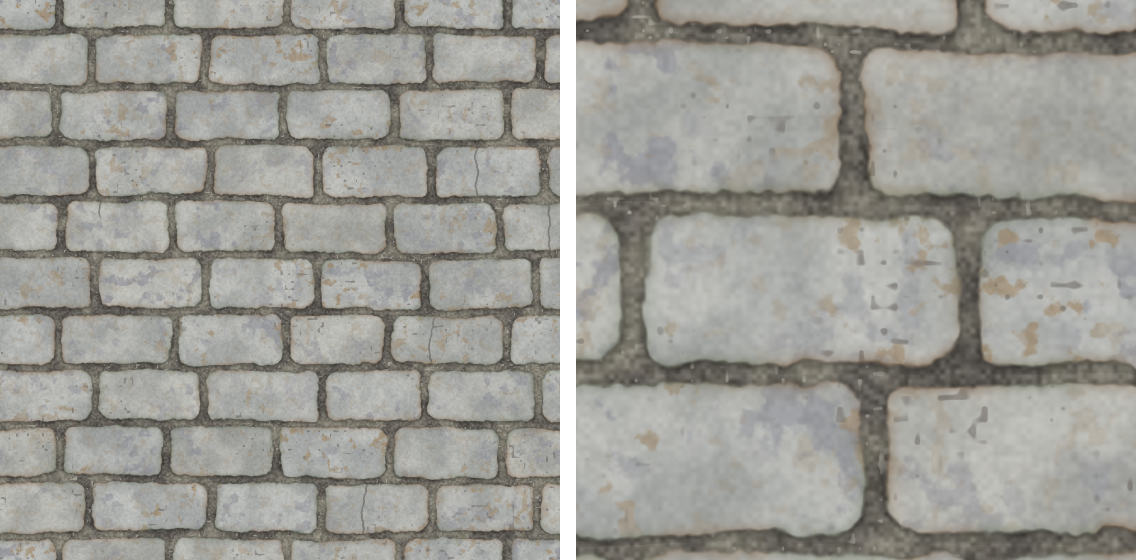
Left: the whole. Right: its middle third, enlarged.
Write a Shadertoy shader that draws this texture.

```glsl
// Weathered grey stone setts: ten courses of five blocks, alternate courses
// shifted by a third of a block. Each block is a rounded box with jittered ends
// and ragged edges; wrapping value noise supplies stains, grit and mortar.

float hash(vec2 p) {
    vec3 q = fract(vec3(p.xyx) * 0.1031);
    q += dot(q, q.yzx + 33.33);
    return fract((q.x + q.y) * q.z);
}

// Value noise with n cells across the canvas, repeating at its borders
float noise(vec2 uv, float n) {
    vec2 p = uv * n, i = floor(p), f = fract(p);
    f = f * f * (3.0 - 2.0 * f);
    vec2 a = mod(i, n) + n, b = mod(i + 1.0, n) + n;
    return mix(mix(hash(a), hash(vec2(b.x, a.y)), f.x),
               mix(hash(vec2(a.x, b.y)), hash(b), f.x), f.y);
}

float fbm(vec2 uv, float n) {
    float sum = 0.0, amp = 0.533;
    for (int k = 0; k < 4; k++) {
        sum += amp * noise(uv, n);
        uv += 0.37;
        n *= 2.0;
        amp *= 0.5;
    }
    return sum;
}

// Position of a vertical joint, in block widths
float jointAt(float k, float row) {
    return k + 0.11 * (hash(vec2(mod(k, 5.0) + 7.0, row + 31.0)) - 0.5);
}

// Signed distance to a box with rounded corners
float roundedBox(vec2 p, vec2 halfSize, float r) {
    vec2 q = abs(p) - halfSize + r;
    return length(max(q, 0.0)) + min(max(q.x, q.y), 0.0) - r;
}

vec3 mortarColor(vec2 uv, float d, float side) {
    vec3 col = mix(vec3(0.37, 0.355, 0.335), vec3(0.54, 0.525, 0.475),
                   smoothstep(0.25, 0.75, fbm(uv, 40.0)));
    col += 0.16 * (noise(uv, 330.0) - 0.5);
    // Pale grit, gathered in patches
    float grit = smoothstep(0.8, 0.95, noise(uv + 0.21, 240.0));
    col = mix(col, vec3(0.74, 0.73, 0.69), 0.6 * grit * smoothstep(0.45, 0.65, noise(uv, 14.0)));
    // Contact shadow, strongest below each block
    return col * (1.0 - mix(0.18, 0.42, side) * exp(-max(d, 0.0) / 0.035));
}

vec3 stoneColor(vec2 uv, vec2 c, float d, vec2 id) {
    float tone = hash(id + 3.0), stain = hash(id + 17.0), wear = hash(id + 41.0);
    vec3 col = mix(vec3(0.63, 0.638, 0.625), vec3(0.725, 0.728, 0.71),
                   smoothstep(0.25, 0.75, fbm(uv, 22.0)));
    col += 0.035 * (tone - 0.5) + vec3(-0.008, 0.0, 0.012) * (wear - 0.5);

    // Slate-blue mottling
    float blots = smoothstep(0.52, 0.68, fbm(uv + 0.13, 62.0));
    float patches = smoothstep(0.3, 0.65, noise(uv + 0.4, 17.0));
    col = mix(col, vec3(0.565, 0.568, 0.595), blots * patches * (0.25 + 0.55 * stain));

    // Ochre flecks and a few dark pits
    float flecks = smoothstep(0.58, 0.72, fbm(uv + 0.57, 75.0));
    float region = smoothstep(0.45, 0.75, noise(uv + 0.71, 13.0));
    col = mix(col, vec3(0.62, 0.54, 0.43), flecks * (0.2 + 0.6 * region * wear));
    float pits = smoothstep(0.83, 0.96, noise(uv + 0.83, 150.0));
    col = mix(col, vec3(0.42, 0.4, 0.38), 0.55 * pits * region);
    col += 0.055 * (noise(uv, 300.0) - 0.5) + 0.03 * (noise(uv, 170.0) - 0.5);

    // Hairline crack through some blocks
    float path = 0.8 * (hash(id + 59.0) - 0.5) + 0.22 * (fbm(uv * vec2(0.0, 1.0), 32.0) - 0.5);
    float crack = 1.0 - smoothstep(0.006, 0.026, abs(c.x - path));
    crack *= step(0.84, hash(id + 73.0)) * smoothstep(0.15, 0.4, noise(uv, 30.0));
    col = mix(col, vec3(0.4, 0.39, 0.38), 0.65 * crack);

    // Grimy rim, rusty in places and mossy in others
    vec3 grime = mix(vec3(0.43, 0.46, 0.38), vec3(0.51, 0.41, 0.31),
                     smoothstep(0.35, 0.65, noise(uv + 0.33, 16.0)));
    float rim = exp(min(d, 0.0) / 0.035) * (0.4 + 0.6 * noise(uv, 45.0));
    return mix(col, grime, 0.85 * rim);
}

void mainImage(out vec4 fragColor, in vec2 fragCoord) {
    vec2 uv = fragCoord / iResolution.y;

    // Courses are one unit high; gentle warping bends the joints
    vec2 p = uv * 10.0 + vec2(0.0, 0.56);
    p += 0.11 * (vec2(fbm(uv, 14.0), fbm(uv + 0.37, 14.0)) - 0.5);
    p.y += 0.07 * (noise(uv, 5.0) - 0.5);
    float row = mod(floor(p.y), 10.0);

    // Find the block between its two jittered ends
    float u = p.x * 0.5 - mix(0.51, 0.84, mod(row, 2.0));
    float k = floor(u);
    k += step(jointAt(k + 1.0, row), u) - step(u, jointAt(k, row));
    float left = jointAt(k, row), right = jointAt(k + 1.0, row);
    vec2 id = vec2(mod(k, 5.0), row);

    // Block outline with chipped edges
    vec2 c = vec2(2.0 * u - left - right, fract(p.y) - 0.5);
    vec2 halfSize = vec2(right - left - 0.075, 0.445 - 0.02 * hash(id + 11.0));
    float corner = mix(0.09, 0.22, hash(id * 2.0 + step(0.0, c) + 90.0));
    float d = roundedBox(c, halfSize, corner);
    d += 0.07 * (fbm(uv + 0.19, 50.0) - 0.5) + 0.02 * (noise(uv, 190.0) - 0.5);

    float soft = max(0.018, 10.0 / iResolution.y);
    float stone = 1.0 - smoothstep(-soft, soft, d);
    vec3 col = mix(mortarColor(uv, d, smoothstep(0.3, -0.3, c.y)),
                   stoneColor(uv, c, d, id), stone);
    fragColor = vec4(clamp(col, 0.0, 1.0), 1.0);
}
```
